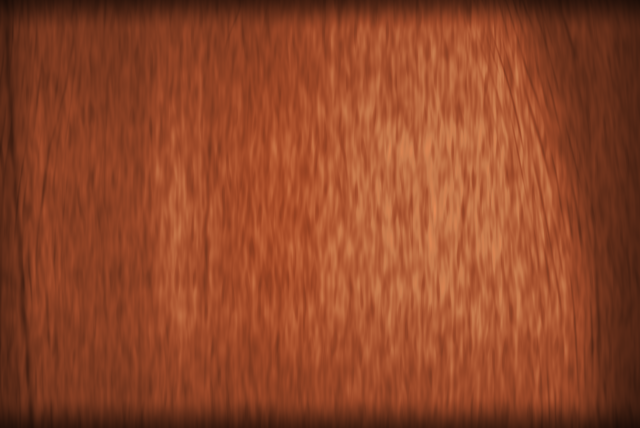
This texture is drawn by a Shadertoy shader. Its source:

```glsl
// Polished reddish wood with upright grain, a pale sheen and burnt borders.
// Broad tone comes from smooth ramps; stretched gradient noise makes fibres,
// and curved distance bands make the veins and the bent grain at both sides.

#define FIBRE_AMOUNT 0.20
#define PORE_AMOUNT 0.085
#define STREAK_AMOUNT 0.07
#define MOTTLE_AMOUNT 0.035
#define VEIN_DEPTH 0.27
#define GRAIN_DEPTH 0.20
#define SHEEN_AMOUNT 0.075
#define SHADE_DEPTH 0.37
#define BORDER_FLOOR 0.36
#define GRAIN_SPACING 0.0125

vec2 gradientAt(vec2 cell) {
    vec3 q = fract(cell.xyx * vec3(0.1031, 0.1030, 0.0973));
    q += dot(q, q.yzx + 33.33);
    float angle = 6.2832 * fract((q.x + q.y) * q.z);
    return vec2(cos(angle), sin(angle));
}

// Gradient noise, roughly -0.7 to 0.7
float noise(vec2 p) {
    vec2 i = floor(p), f = p - i;
    vec2 u = f * f * f * (f * (f * 6.0 - 15.0) + 10.0);
    vec2 e = vec2(0.0, 1.0);
    float a = dot(gradientAt(i), f);
    float b = dot(gradientAt(i + e.yx), f - e.yx);
    float c = dot(gradientAt(i + e.xy), f - e.xy);
    float d = dot(gradientAt(i + e.yy), f - e.yy);
    return mix(mix(a, b, u.x), mix(c, d, u.x), u.y);
}

// Layers of noise drawn out along the trunk
float fibres(vec2 p) {
    float sum = 0.0, weight = 0.42;
    vec2 scale = vec2(72.0, 7.0);
    for (int k = 0; k < 3; k++) {
        sum += weight * noise(p * scale + float(k) * 17.3);
        scale *= vec2(1.6, 1.75);
        weight *= 1.05;
    }
    return sum;
}

float gauss(float d, float width) {
    return exp(-d * d / (width * width));
}

// Thin repeated lines, running along a bent coordinate
float bentGrain(float s, float y) {
    float wobble = 0.6 * noise(vec2(s * 30.0, y * 4.0));
    float phase = fract(s / GRAIN_SPACING + wobble) - 0.5;
    float broken = smoothstep(-0.25, 0.3, noise(vec2(s * 70.0, y * 7.0 + 9.0)));
    return gauss(phase, 0.17) * broken;
}

// Broad light and shade before the grain
float broadTone(vec2 p, float bend) {
    float tone = 0.555 + 0.075 * smoothstep(0.19, 0.27, p.x);
    tone += 0.05 * smoothstep(0.36, 0.58, p.x);
    tone += SHEEN_AMOUNT * gauss(p.x - 0.70, 0.16) * gauss(p.y - 0.60, 0.42);
    tone += 0.035 * gauss(p.x - 0.285, 0.035) * gauss(p.y - 0.45, 0.4);
    tone -= 0.03 * gauss(p.x - 0.21, 0.04) * smoothstep(0.3, 0.9, p.y);
    tone *= 1.0 - SHADE_DEPTH * smoothstep(-0.02, 0.07, bend);
    return tone;
}

// Darkening toward the four borders
float borderShade(vec2 p) {
    float top = 1.0 - p.y;
    float shade = mix(BORDER_FLOOR, 1.0, smoothstep(-0.02, 0.075, top));
    shade *= mix(BORDER_FLOOR, 1.0, smoothstep(-0.02, 0.075, p.y));
    float leftDark = mix(0.82, 0.92, smoothstep(0.35, 0.65, p.x));
    shade *= mix(leftDark, 1.0, smoothstep(0.02, 0.40, top));
    shade *= mix(0.85, 1.0, smoothstep(0.02, 0.34, p.y));
    shade *= mix(0.66, 1.0, smoothstep(-0.01, 0.07, p.x));
    return shade * mix(0.72, 1.0, smoothstep(-0.01, 0.08, 1.0 - p.x));
}

// Long dark lines, each following its own curve
float veins(vec2 p) {
    float y = p.y, top = 1.0 - y;
    float x = p.x + 0.004 * noise(vec2(p.x * 8.0, y * 13.0));
    float v = gauss(x - 0.010 - 0.042 * pow(max(top, 0.0), 1.3), 0.0042);
    v += 0.5 * gauss(x - 0.065 - 0.05 * smoothstep(0.5, 0.95, y), 0.0025)
        * smoothstep(0.35, 0.55, y);
    v += 0.75 * gauss(x - 0.320 - 0.018 * y * y, 0.0032) * gauss(y - 0.50, 0.34);
    v += 0.5 * gauss(x - 0.345 - 0.03 * smoothstep(0.85, 1.0, y), 0.0022)
        * smoothstep(0.86, 0.94, y);
    v += 0.75 * gauss(x - 0.935 + 0.06 * y * y * y, 0.003)
        * (1.0 - 0.7 * gauss(y - 0.62, 0.17));
    return v * (0.9 + 0.6 * noise(vec2(x * 20.0, y * 16.0)));
}

void mainImage(out vec4 fragColor, in vec2 fragCoord) {
    vec2 p = fragCoord / iResolution.xy;
    float bend = p.x - 0.90 + 0.115 * p.y * p.y;
    vec2 q = p + vec2(0.004 * noise(p * vec2(9.0, 5.0)), 0.0);
    q.x += 0.04 * p.y * p.y * smoothstep(0.70, 0.86, p.x);

    // Fibres, dark pores, long streaks and soft mottling
    float detail = FIBRE_AMOUNT * 1.5 * fibres(q);
    float pore = smoothstep(0.08, 0.42, noise(q * vec2(125.0, 13.0) + 51.0));
    detail -= PORE_AMOUNT * (pore - 0.2);
    detail += STREAK_AMOUNT * noise(q * vec2(48.0, 1.8) + 4.7);
    detail += MOTTLE_AMOUNT * noise(p * vec2(9.0, 2.2) + 21.0);
    detail += 0.05 * gauss(q.x - 0.573, 0.006) * gauss(p.y - 0.58, 0.2);
    float tone = broadTone(p, bend) * (1.0 + detail);

    // Bent grain at the right, then at the left
    float rightBand = smoothstep(-0.10, -0.02, bend) * smoothstep(0.08, 0.02, bend);
    float leftBend = p.x - 0.05 * smoothstep(0.35, 1.0, p.y) + 0.025 * p.y;
    float leftBand = 0.8 * smoothstep(0.17, 0.05, p.x);
    float grain = rightBand * bentGrain(bend, p.y);
    grain += leftBand * bentGrain(leftBend + 0.3, p.y);
    tone *= 1.0 - GRAIN_DEPTH * grain;
    tone *= 1.0 - VEIN_DEPTH * min(veins(p), 1.0);
    tone *= borderShade(p);

    // Red leads; green and blue rise faster in the lit wood
    float lit = clamp(tone - 0.58, 0.0, 0.2);
    float orange = 0.02 * gauss(p.x - 0.44, 0.10) * gauss(p.y - 0.5, 0.35);
    vec3 color = vec3(tone, 0.46 * tone, 0.255 * tone);
    color += lit * lit * vec3(0.0, 3.0, 2.5) + orange * vec3(1.0, -0.4, -0.8);
    fragColor = vec4(clamp(color, 0.0, 1.0), 1.0);
}
```
